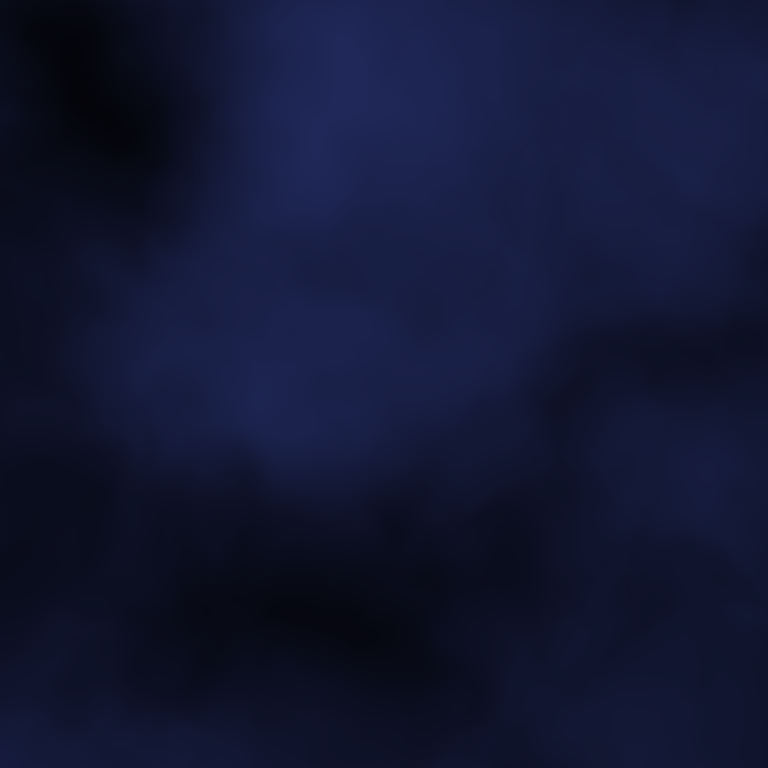
Reproduce this texture procedurally as a three.js fragment shader.

```glsl
// Soft dark-blue nebula: blurred clouds of navy light and near-black voids.
varying vec2 vUv;

const vec3 NAVY_TINT = vec3(0.355, 0.45, 1.0); // channel ratios of the cloud colour
const float BASE_TONE = 0.193;
const float DARKEST_TONE = 0.015;
const float BRIGHTEST_TONE = 0.35;

// Sine-free hash, 0 to 1
float hash21(vec2 p) {
  vec3 q = fract(vec3(p.xyx) * 0.1031);
  q += dot(q, q.yzx + 33.33);
  return fract((q.x + q.y) * q.z);
}

// Value noise with quintic blending, -0.5 to 0.5
float softNoise(vec2 p) {
  vec2 cell = floor(p);
  vec2 f = fract(p);
  vec2 w = f * f * f * (f * (f * 6.0 - 15.0) + 10.0);
  float low = mix(hash21(cell), hash21(cell + vec2(1.0, 0.0)), w.x);
  float high = mix(hash21(cell + vec2(0.0, 1.0)), hash21(cell + vec2(1.0, 1.0)), w.x);
  return mix(low, high, w.y) - 0.5;
}

// Layered noise; each octave is turned to hide the grid
float fbm(vec2 p) {
  mat2 turn = mat2(0.8, 0.6, -0.6, 0.8);
  float sum = 0.0;
  float amplitude = 0.5;
  for (int i = 0; i < 4; i++) {
    sum += amplitude * softNoise(p);
    p = turn * p * 2.03 + 17.3;
    amplitude *= 0.45;
  }
  return sum;
}

// Gaussian patch of light, or of shade when strength is negative
float patchOf(vec2 p, vec2 center, vec2 radius, float strength) {
  vec2 d = (p - center) / radius;
  return strength * exp(-dot(d, d));
}

// Broad light and dark masses
float cloudMasses(vec2 p) {
  float light = patchOf(p, vec2(0.38, 0.57), vec2(0.25, 0.19), 0.115)
              + patchOf(p, vec2(0.45, 0.92), vec2(0.16, 0.24), 0.105)
              + patchOf(p, vec2(0.93, 0.87), vec2(0.20, 0.18), 0.05)
              + patchOf(p, vec2(0.95, 0.25), vec2(0.18, 0.16), 0.04);
  float shade = patchOf(p, vec2(0.48, 0.24), vec2(0.22, 0.17), -0.145)
              + patchOf(p, vec2(0.11, 0.87), vec2(0.18, 0.17), -0.13)
              + patchOf(p, vec2(0.88, 0.51), vec2(0.15, 0.09), -0.10)
              + patchOf(p, vec2(0.10, 0.35), vec2(0.20, 0.14), -0.06);
  return light + shade;
}

void main() {
  // Bend the masses so that their outlines drift like smoke
  vec2 drift = vec2(fbm(vUv * 4.0 + 3.7), fbm(vUv * 4.0 + 41.2));
  vec2 bent = vUv + 0.22 * drift;

  // Add faint wisps on top
  float wisps = 0.2 * fbm(bent * 4.5 + 8.1);
  float tone = BASE_TONE + cloudMasses(bent) + wisps;

  gl_FragColor = vec4(NAVY_TINT * clamp(tone, DARKEST_TONE, BRIGHTEST_TONE), 1.0);
}
```
